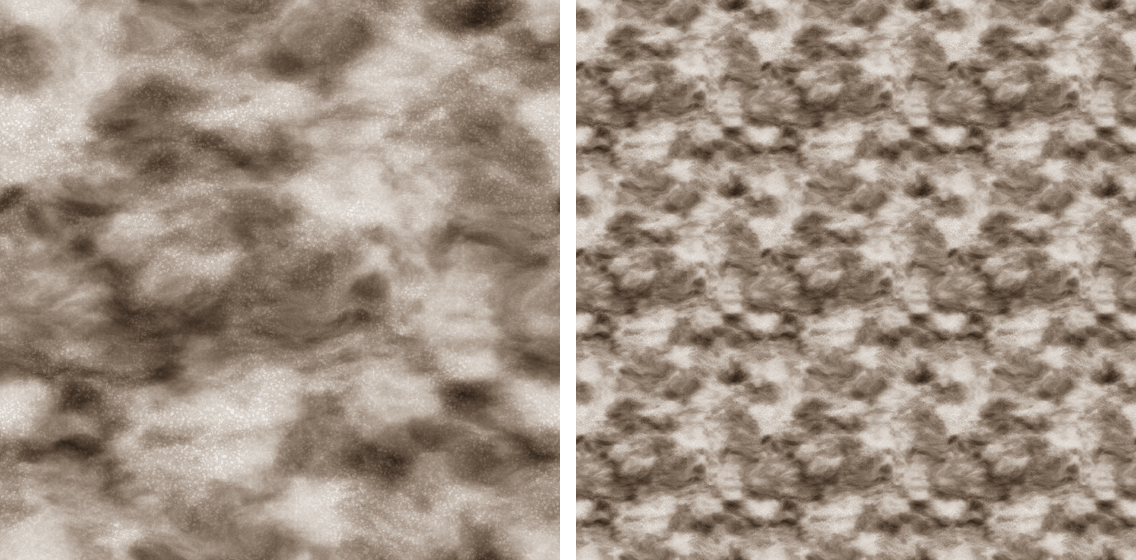
Left: one tile. Right: repeated 3 by 3.
This texture is drawn by a WebGL 2 fragment shader. Its source:

```glsl
#version 300 es
precision highp float;
// Weathered, cloudy brown stone with pale flecks and hairline scratches; tiles seamlessly.

uniform vec2 u_resolution;
out vec4 fragColor;

const vec3 DARK_BROWN = vec3(0.29, 0.23, 0.18);
const vec3 PALE_STONE = vec3(0.85, 0.82, 0.79);
const vec3 MID_WARMTH = vec3(0.0, 0.024, 0.043);
const float TAU = 6.2831853;

float hash(vec2 cell, float seed) {
    return fract(sin(dot(cell, vec2(127.1, 311.7)) + seed * 74.7) * 43758.5453);
}

vec2 hash2(vec2 cell, float seed) {
    return vec2(hash(cell, seed), hash(cell, seed + 0.37));
}

// Value noise centred on zero; repeats whole lattice periods across the tile.
float wrapNoise(vec2 uv, vec2 period, float seed) {
    vec2 q = uv * period;
    vec2 cell = floor(q);
    vec2 f = q - cell;
    f = f * f * f * (f * (f * 6.0 - 15.0) + 10.0);
    vec2 lo = mod(cell, period);
    vec2 hi = mod(cell + 1.0, period);
    float bottom = mix(hash(lo, seed), hash(vec2(hi.x, lo.y), seed), f.x);
    float top = mix(hash(vec2(lo.x, hi.y), seed), hash(hi, seed), f.x);
    return mix(bottom, top, f.y) - 0.5;
}

float fbm(vec2 uv, vec2 period, float gain, float seed) {
    float sum = 0.0;
    float amplitude = 1.0;
    for (int i = 0; i < 6; i++) {
        sum += amplitude * wrapNoise(uv, period, seed + float(i));
        // Shift each octave so that the lattices do not line up.
        uv += vec2(0.137, 0.291);
        period *= 2.0;
        amplitude *= gain;
    }
    return sum;
}

vec2 warp(vec2 uv, vec2 period, float amount, float seed) {
    vec2 shift = vec2(fbm(uv, period, 0.45, seed), fbm(uv, period, 0.45, seed + 9.0));
    return uv + amount * shift;
}

// Small rounded grains, one per jittered cell, each with its own size and tilt.
float flecks(vec2 uv, float count, float pixel, float seed) {
    vec2 q = uv * count;
    vec2 base = floor(q);
    float blur = pixel * count * 0.7;
    float cover = 0.0;
    for (int y = -1; y <= 1; y++) {
        for (int x = -1; x <= 1; x++) {
            vec2 cell = base + vec2(x, y);
            vec2 id = mod(cell, count);
            vec2 d = q - cell - hash2(id, seed);
            float angle = TAU * hash(id, seed + 1.0);
            vec2 axis = vec2(cos(angle), sin(angle));
            vec2 local = vec2(dot(d, axis), dot(d, vec2(-axis.y, axis.x)));
            float radius = mix(0.12, 0.4, hash(id, seed + 2.0));
            float dist = length(local * vec2(0.85, 1.15)) - radius;
            float strength = hash(id, seed + 3.0);
            cover = max(cover, strength * smoothstep(blur, -blur, dist));
        }
    }
    return cover;
}

// Short hairlines in all directions.
float scratches(vec2 uv, float count, float pixel, float seed) {
    vec2 q = uv * count;
    vec2 base = floor(q);
    float width = 0.012 + pixel * count * 0.7;
    float cover = 0.0;
    for (int y = -1; y <= 1; y++) {
        for (int x = -1; x <= 1; x++) {
            vec2 cell = base + vec2(x, y);
            vec2 id = mod(cell, count);
            vec2 d = q - cell - hash2(id, seed);
            float angle = TAU * hash(id, seed + 1.0);
            vec2 axis = vec2(cos(angle), sin(angle));
            float reach = mix(0.1, 0.4, hash(id, seed + 2.0));
            float along = dot(d, axis);
            float dist = length(d - axis * clamp(along, -reach, reach));
            cover = max(cover, hash(id, seed + 3.0) * smoothstep(width, 0.0, dist));
        }
    }
    return cover;
}

// Rolls off smoothly above the knee, never exceeding knee + room.
float softLimit(float tone, float knee, float room) {
    float excess = max(tone - knee, 0.0);
    return min(tone, knee) + room * (1.0 - exp(-excess / room));
}

vec3 stoneColor(float tone) {
    float t = max(tone, -0.35);
    return mix(DARK_BROWN, PALE_STONE, t) - MID_WARMTH * 4.0 * t * (1.0 - t);
}

void main() {
    vec2 uv = gl_FragCoord.xy / u_resolution;
    float pixel = 1.0 / min(u_resolution.x, u_resolution.y);

    // Broad stains, drawn out sideways and bent by the warp.
    vec2 bent = warp(uv, vec2(5.0, 7.0), 0.06, 3.0);
    float tone = 0.61 + 1.2 * fbm(bent, vec2(7.0, 11.0), 0.5, 24.0);

    // Faint horizontal wisps.
    tone += 0.14 * fbm(bent, vec2(8.0, 26.0), 0.55, 41.0);
    tone = softLimit(tone, 0.75, 0.36);

    // Grains gather in loose patches.
    float patches = smoothstep(-0.35, 0.35, fbm(uv, vec2(9.0), 0.6, 55.0));
    float grains = max(flecks(uv, 121.0, pixel, 61.0), flecks(uv, 157.0, pixel, 71.0));
    tone += 0.19 * (grains - 0.15) * mix(0.3, 1.0, patches);
    tone += 0.08 * scratches(uv, 32.0, pixel, 81.0);
    tone += 0.07 * wrapNoise(uv, vec2(384.0), 91.0);

    fragColor = vec4(stoneColor(tone), 1.0);
}
```
